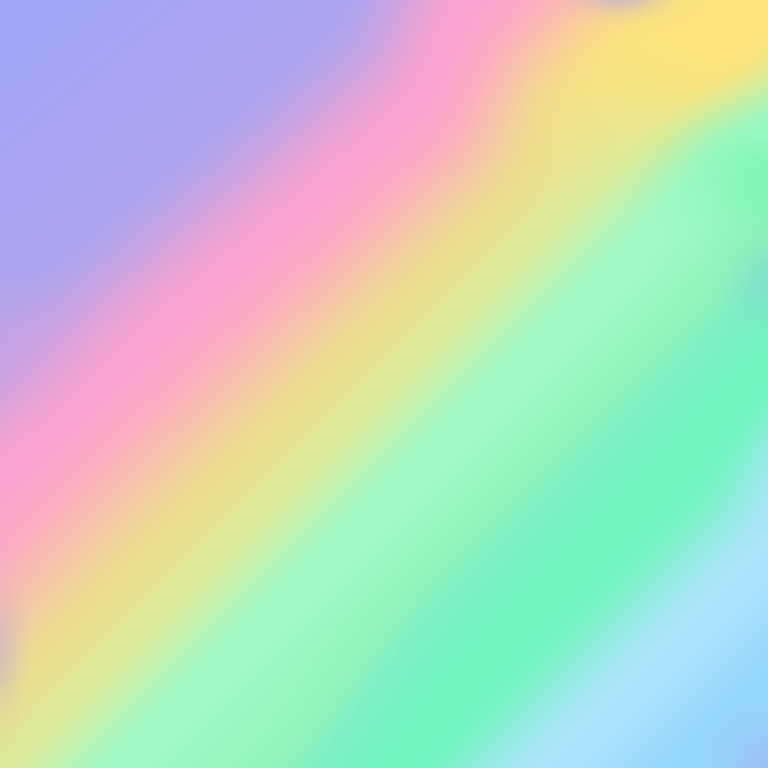
Write a three.js fragment shader that draws this background.

```glsl
// Soft pastel rainbow bands sweeping diagonally, with gently bent ends and hazy edges.
varying vec2 vUv;

// Round falloff stretched by radius, 1 at its center
float glow(vec2 p, vec2 center, vec2 radius) {
  vec2 q = (p - center) / radius;
  return exp(-dot(q, q));
}

// Distance across the bands: 0 at the upper left corner, 2 at the lower right
float bandPosition(vec2 p) {
  float across = p.x + 1.0 - p.y;
  float along = p.x + p.y - 1.0;
  float bend = 0.03 * sin(3.0 * along) * (1.0 - smoothstep(0.55, 1.0, across));

  // Upper ends of the pink and yellow bands
  bend -= 0.07 * smoothstep(0.38, 0.62, along) * (1.0 - smoothstep(0.8, 1.0, across));
  bend += 0.04 * smoothstep(0.7, 0.95, along) * smoothstep(0.85, 1.05, across);

  // Both ends of the green and blue bands
  float greenZone = smoothstep(1.2, 1.32, across) * (1.0 - smoothstep(1.48, 1.6, across));
  bend += 0.05 * (1.0 - smoothstep(-0.65, -0.2, along)) * greenZone;
  bend -= 0.06 * smoothstep(0.25, 0.5, along) * smoothstep(1.4, 1.6, across);
  return across - bend;
}

vec3 rainbow(float s, float along) {
  float gilding = smoothstep(0.4, 0.85, along);
  vec3 gold = vec3(0.99, 0.89, 0.49);
  vec3 yellow = mix(vec3(0.925, 0.875, 0.555), gold, gilding);
  vec3 lime = mix(vec3(0.855, 0.92, 0.61), gold, gilding * gilding);

  // Warm side
  vec3 color = mix(vec3(0.635, 0.643, 0.965), vec3(0.675, 0.643, 0.933), smoothstep(0.0, 0.46, s));
  color = mix(color, vec3(0.976, 0.64, 0.81), smoothstep(0.42, 0.66, s));
  color = mix(color, vec3(0.985, 0.705, 0.73), smoothstep(0.66, 0.8, s));
  color = mix(color, yellow, smoothstep(0.74, 0.93, s));
  color = mix(color, lime, smoothstep(0.9, 1.03, s));

  // Cool side
  color = mix(color, vec3(0.635, 0.98, 0.785), smoothstep(1.0, 1.15, s));
  color = mix(color, vec3(0.573, 0.955, 0.735), smoothstep(1.16, 1.31, s));
  color = mix(color, vec3(0.49, 0.94, 0.775), smoothstep(1.29, 1.38, s));
  color = mix(color, vec3(0.44, 0.963, 0.745), smoothstep(1.36, 1.47, s));
  color = mix(color, vec3(0.675, 0.893, 0.985), smoothstep(1.52, 1.71, s));
  return mix(color, vec3(0.585, 0.84, 0.992), smoothstep(1.7, 1.9, s));
}

void main() {
  vec3 color = rainbow(bandPosition(vUv), vUv.x + vUv.y - 1.0);

  // Faint haze where the bands meet the border
  vec3 violet = vec3(0.66, 0.63, 0.92);
  color = mix(color, violet, 0.6 * glow(vUv, vec2(0.81, 1.01), vec2(0.05, 0.025)));
  color = mix(color, violet, 0.35 * glow(vUv, vec2(0.0, 0.15), vec2(0.025, 0.07)));
  color = mix(color, vec3(0.82, 0.63, 0.88), 0.45 * glow(vUv, vec2(0.0, 0.55), vec2(0.09, 0.07)));
  color = mix(color, violet, 0.4 * glow(vUv, vec2(1.0, 0.0), vec2(0.05)));

  // Deeper green and teal along the right border
  color = mix(color, vec3(0.49, 0.96, 0.71), 0.8 * glow(vUv, vec2(1.0, 0.77), vec2(0.1, 0.07)));
  color = mix(color, vec3(0.5, 0.86, 0.8), 0.7 * glow(vUv, vec2(1.01, 0.63), vec2(0.05, 0.05)));

  gl_FragColor = vec4(color, 1.0);
}
```
